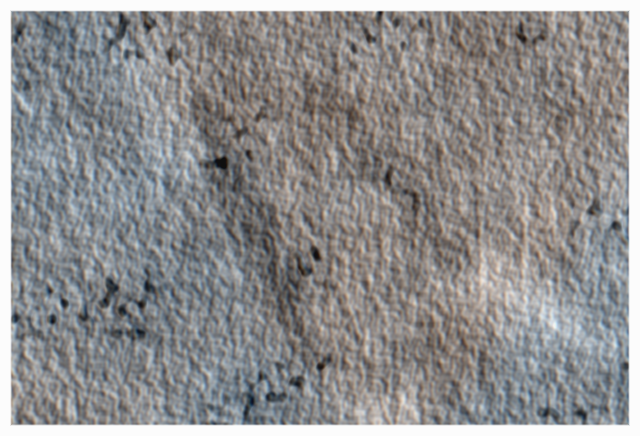
Reproduce this texture procedurally as a WebGL 2 fragment shader.

```glsl
#version 300 es
precision highp float;
// Rough grey rock slope in a thin white frame. Embossed gradient noise makes
// the grain; soft diagonal streaks, pits and a cool-to-warm tint lie over it.
uniform vec2 u_resolution;
out vec4 fragColor;

vec2 randomDirection(vec2 cell) {
    vec3 q = fract(cell.xyx * vec3(0.1031, 0.1030, 0.0973));
    q += dot(q, q.yzx + 33.33);
    float angle = 6.2832 * fract((q.x + q.y) * q.z);
    return vec2(cos(angle), sin(angle));
}

float gradientNoise(vec2 p) {
    vec2 i = floor(p), f = p - i;
    vec2 u = f * f * f * (f * (f * 6.0 - 15.0) + 10.0);
    vec2 e = vec2(1.0, 0.0);
    float a = dot(randomDirection(i), f);
    float b = dot(randomDirection(i + e.xy), f - e.xy);
    float c = dot(randomDirection(i + e.yx), f - e.yx);
    float d = dot(randomDirection(i + e.xx), f - e.xx);
    return mix(mix(a, b, u.x), mix(c, d, u.x), u.y);
}

// Height of the stony surface, slightly stretched along the vertical
float relief(vec2 p) {
    p.y *= 0.78;
    return 0.60 * gradientNoise(p * 22.0 + 7.3)
         + 0.60 * gradientNoise(p * 50.0 + 31.7)
         + 0.30 * gradientNoise(p * 95.0 + 83.1);
}

// Slope of the surface along the light direction
float emboss(vec2 p) {
    vec2 stepToLight = 0.004 * vec2(0.87, 0.49);
    return relief(p + stepToLight) - relief(p - stepToLight);
}

// Soft band around the segment a-b
float streak(vec2 p, vec2 a, vec2 b, float width) {
    vec2 ab = b - a;
    float t = clamp(dot(p - a, ab) / dot(ab, ab), 0.0, 1.0);
    float d = length(p - a - ab * t) / width;
    return exp(-d * d);
}

void main() {
    vec2 p = gl_FragCoord.xy / u_resolution.y;
    float aspect = u_resolution.x / u_resolution.y;

    // Uneven outlines for the large features
    vec2 warped = p + 0.035 * vec2(gradientNoise(p * 9.0), gradientNoise(p * 9.0 + 40.0));

    // Broad light and shade
    float tone = 0.515 + 0.10 * gradientNoise(p * vec2(4.0, 3.0) + 11.0)
               + 0.10 * gradientNoise(mat2(0.8, 0.6, -0.6, 0.8) * p * vec2(11.0, 9.0) + 5.0);
    tone -= 0.15 * streak(warped, vec2(0.46, 0.75), vec2(0.72, 0.18), 0.035);
    tone -= 0.10 * streak(warped, vec2(0.73, 0.79), vec2(1.05, 0.40), 0.045);
    tone += 0.17 * streak(warped, vec2(1.10, 0.36), vec2(1.36, 0.21), 0.065);
    tone += 0.12 * streak(warped, vec2(0.35, 0.88), vec2(0.39, 0.66), 0.085);
    tone += 0.16 * streak(warped, vec2(0.86, 0.05), vec2(0.95, 0.05), 0.060);
    tone += 0.05 * smoothstep(1.0, 1.4, p.x);

    // Clusters of dark pits
    float cluster = smoothstep(0.08, 0.38, gradientNoise(p * 5.0 + 19.0));
    float pit = smoothstep(0.05, 0.42, gradientNoise(p * vec2(34.0, 28.0) + 3.0));
    tone -= 0.30 * cluster * pit;

    // Grain, with a faint colour fringe from shifted channels
    vec2 fringe = vec2(0.0016, 0.0006);
    vec3 grain = vec3(emboss(p + fringe), emboss(p), emboss(p - fringe));
    vec3 colour = tone + 0.47 * grain;

    // Cool on the left and in the lower right, warm between
    float warmth = smoothstep(0.60, 0.95, warped.x + 0.456 * warped.y);
    warmth *= 1.0 - smoothstep(0.86, 1.08, warped.x - 0.8 * warped.y);
    warmth += 0.5 * streak(p, vec2(0.05, 0.10), vec2(0.25, 0.08), 0.15);
    warmth += 0.5 * gradientNoise(p * 6.0 + 57.0);
    colour += mix(vec3(-0.026, 0.000, 0.024), vec3(0.024, -0.004, -0.020), warmth);
    colour = clamp(colour, 0.06, 0.95);

    // White frame with a softened inner edge
    vec2 edge = abs(p - 0.5 * vec2(aspect, 1.0)) - (0.5 * vec2(aspect, 1.0) - 0.0255);
    float frame = smoothstep(-0.003, 0.003, max(edge.x, edge.y));
    fragColor = vec4(mix(colour, vec3(0.99), frame), 1.0);
}
```
